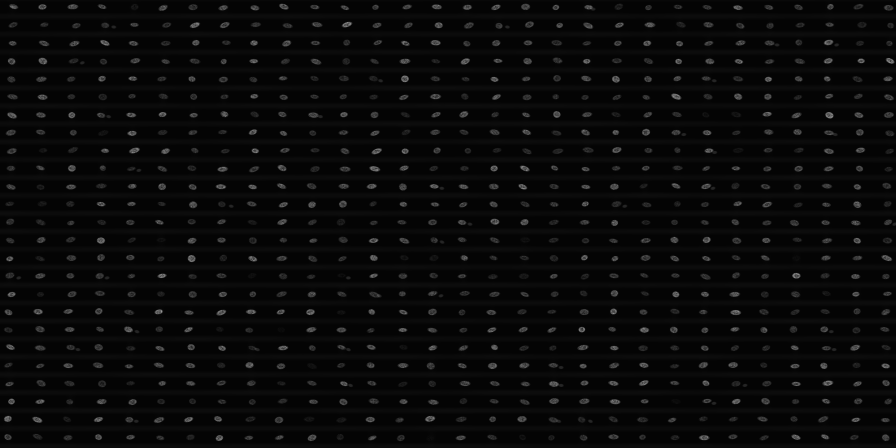
Reproduce this pattern procedurally as a Shadertoy shader.

```glsl
// Rows of small pale oval grains on near-black, with a faint band between rows.
// A drifting grid places one grain per cell; hashes vary its place, size, tilt
// and brightness, and value noise mottles its surface. Canvas height is 1.

const vec2  PITCH       = vec2(0.0675, 0.04);    // 25 rows, about 30 columns
const vec2  FIRST       = vec2(0.0300, 0.0163);  // first grain, from the top left
const float ROW_DRIFT   = -0.00045;              // sideways slip per row
const float ROW_JITTER  = 0.0065;
const vec2  JITTER      = vec2(0.0065, 0.0030);
const vec2  GRAIN       = vec2(0.0091, 0.0060);  // half axes
const float SOFTNESS    = 0.0016;
const float MOTTLE_FREQ = 330.0;
const float SPECK_ODDS  = 0.06;
const float BASE        = 0.014;
const float BAND        = 0.030;
const float HAZE        = 0.014;

float hash(vec2 p) {
    return fract(sin(dot(p, vec2(127.1, 311.7))) * 43758.5453);
}

float noise(vec2 p) {
    vec2 i = floor(p), f = fract(p);
    f = f * f * (3.0 - 2.0 * f);
    return mix(mix(hash(i), hash(i + vec2(1, 0)), f.x),
               mix(hash(i + vec2(0, 1)), hash(i + vec2(1, 1)), f.x), f.y);
}

// Normalised radius: 1 on the rim of a tilted ellipse
float ellipseRadius(vec2 p, vec2 axes, float tilt) {
    float c = cos(tilt), s = sin(tilt);
    return length(vec2(c * p.x + s * p.y, c * p.y - s * p.x) / axes);
}

float coverage(float radius, float size, float blur) {
    return smoothstep(blur, -blur, (radius - 1.0) * size);
}

void mainImage(out vec4 fragColor, in vec2 fragCoord) {
    float px = 1.0 / iResolution.y;
    float blur = max(SOFTNESS, 0.7 * px);
    vec2 p = vec2(fragCoord.x * px, 1.0 - fragCoord.y * px);

    // Cell of the nearest grain, after the slip of its row
    vec2 g = p - FIRST;
    float row = floor(g.y / PITCH.y + 0.5);
    g.x -= row * ROW_DRIFT + (hash(vec2(row, 7.3)) - 0.5) * ROW_JITTER;
    vec2 cell = vec2(floor(g.x / PITCH.x + 0.5), row);
    vec2 local = g - cell * PITCH;

    // Background: soft band midway between rows, uneven along its length
    float offRow = 0.5 - abs(fract(g.y / PITCH.y) - 0.5);
    float band = smoothstep(0.24, 0.48, offRow);
    float shade = BASE + BAND * band * (0.8 + 0.4 * noise(p * vec2(9.0, 25.0)));

    // Faint upright haze behind some grains
    float hazeAmount = smoothstep(0.45, 1.0, hash(cell + 31.7));
    shade += HAZE * hazeAmount * exp(-pow(local.x / 0.009, 2.0))
                  * exp(-pow(local.y / 0.015, 2.0));

    // Grain: varied ellipse with a mottled face and a partly lit rim
    vec2 q = local - (vec2(hash(cell + 1.3), hash(cell + 5.9)) - 0.5) * JITTER;
    float roundness = hash(cell + 11.1);
    vec2 axes = GRAIN * mix(vec2(1.12, 0.82), vec2(0.84, 1.15), roundness * roundness);
    axes *= 0.85 + 0.28 * hash(cell + 17.7);
    float tilt = (hash(cell + 23.5) - 0.5) * 0.8;
    float radius = ellipseRadius(q, axes, tilt);

    float level = mix(0.13, 0.38, hash(cell + 41.9));
    level *= mix(0.25, 1.0, smoothstep(0.0, 0.12, hash(cell + 47.1)));
    float mottle = noise(p * MOTTLE_FREQ) * 0.6 + noise(p * MOTTLE_FREQ * 2.1) * 0.4;
    float rim = smoothstep(0.35, 0.8, radius) * hash(cell + 53.3);
    float face = level * (0.4 + 0.95 * mottle + 0.4 * rim);
    shade = mix(shade, face, coverage(radius, axes.y, blur));

    // Rare dim speck beside a grain
    float speckOn = step(hash(cell + 61.7), SPECK_ODDS);
    vec2 speckPos = vec2(0.013 + 0.008 * hash(cell + 67.3), 0.004);
    float speck = ellipseRadius(local - speckPos, GRAIN * 0.55, tilt);
    shade += 0.13 * speckOn * coverage(speck, GRAIN.y * 0.55, blur);

    fragColor = vec4(vec3(shade), 1.0);
}
```
